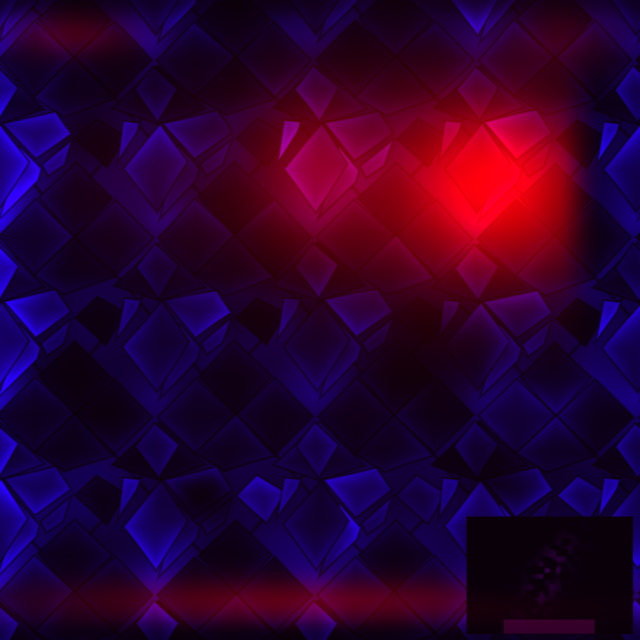
A WebGL 2 fragment shader for this background:

```glsl
#version 300 es
precision highp float;
uniform vec2 u_resolution;
out vec4 fragColor;

float hash(vec2 p) {
    vec3 q = fract(vec3(p.xyx) * vec3(0.1031, 0.1030, 0.0973));
    q += dot(q, q.yzx + 33.33);
    return fract((q.x + q.y) * q.z);
}

float noise(vec2 p) {
    vec2 i = floor(p), f = fract(p);
    f = f * f * (3.0 - 2.0 * f);
    return mix(mix(hash(i), hash(i + vec2(1, 0)), f.x),
               mix(hash(i + vec2(0, 1)), hash(i + vec2(1, 1)), f.x), f.y);
}

// Signed distance to the line through a and b, positive on its right
float edge(vec2 p, vec2 a, vec2 b) {
    return dot(p - a, normalize(vec2(b.y - a.y, a.x - b.x)));
}

// Paints one repeated convex facet with a rim glow and a dark outline
void facet(inout float light, vec2 p, vec2 a, vec2 b, vec2 c, vec2 d, float tone) {
    vec2 period = vec2(192, 214), center = (a + b + c + d) * 0.25;
    vec2 id = round((p - center) / period);
    p -= id * period;
    float dist = max(max(edge(p, a, b), edge(p, b, c)), max(edge(p, c, d), edge(p, d, a)));
    float seed = hash(id * 7.3 + center + 400.0);
    float angle = 6.283 * hash(id * 3.7 + center.yx + 700.0);
    float slope = dot(p - center, vec2(cos(angle), sin(angle))) / 55.0;
    float shade = tone * (0.65 + 0.7 * seed) * (0.5 + 0.7 * exp(dist / 10.0));
    shade *= clamp(1.0 + 0.6 * slope, 0.15, 1.8);
    light = mix(light, shade, smoothstep(0.8, -0.8, dist));
    light *= 1.0 - 0.6 * exp(-dist * dist / 2.2);
}

// Soft elliptical light
float glow(vec2 uv, vec2 center, vec2 size) {
    vec2 q = (uv - center) / size;
    return exp(-dot(q, q));
}

float box(vec2 p, vec2 center, vec2 halfSize) {
    vec2 q = abs(p - center) - halfSize;
    return max(q.x, q.y);
}

void main() {
    vec2 uv = gl_FragCoord.xy / u_resolution;

    // Facet space: each cell is 192 by 214 units, slightly bent
    vec2 p = (uv - vec2(0.495, 0.389)) * 768.0;
    p += 4.0 * (vec2(noise(uv * 11.0), noise(uv * 11.0 + 40.0)) - 0.5);

    // Diagonal bands between the facets, brightest under each kite
    vec2 tip = p - vec2(192, 214) * round(p / vec2(192, 214));
    float light = 0.06 + 0.22 * noise(uv * 14.0 + 9.0) + 0.35 * exp(-length(tip + vec2(0, 8)) / 45.0);
    vec2 diagonal = abs(fract(vec2(p.x / 192.0 + p.y / 214.0, p.x / 192.0 - p.y / 214.0) + 0.12) - 0.5);
    light *= 1.0 - 0.6 * exp(-pow(min(diagonal.x, diagonal.y) * 70.0, 2.0));

    // Four squares around each crossing
    facet(light, p, vec2(-98, -28), vec2(-50, -75), vec2(-5, -30), vec2(-50, 16), 0.19);
    facet(light, p, vec2(-98, -28), vec2(-146, 16), vec2(-191, -30), vec2(-146, -75), 0.21);
    facet(light, p, vec2(-98, -28), vec2(-54, 18), vec2(-98, 60), vec2(-142, 18), 0.14);
    facet(light, p, vec2(-98, -28), vec2(-146, -75), vec2(-110, -98), vec2(-52, -78), 0.2);

    // Fan, side panels and bright slivers around the kite
    float lit = smoothstep(0.34, 0.38, uv.x) * smoothstep(0.32, 0.3, uv.y);
    facet(light, p, vec2(3, 107), vec2(58, 125), vec2(3, 178), vec2(-53, 125), 0.17);
    facet(light, p, vec2(-3, -37), vec2(-26, -66), vec2(2, -104), vec2(26, -64), 0.46);
    facet(light, p, vec2(46, 64), vec2(90, 95), vec2(72, 122), vec2(8, 108), 0.43);
    facet(light, p, vec2(60, 43), vec2(80, 57), vec2(90, 87), vec2(53, 57), 0.38);
    facet(light, p, vec2(-60, 55), vec2(-38, 92), vec2(-72, 112), vec2(-97, 88), 0.1 + 0.36 * lit);
    facet(light, p, vec2(3, -8), vec2(48, 38), vec2(52, 52), vec2(27, 80), 0.5);
    facet(light, p, vec2(-47, 62), vec2(-24, 96), vec2(-20, 108), vec2(-40, 110), 0.65);
    facet(light, p, vec2(0, 0), vec2(38, 60), vec2(5, 107), vec2(-40, 53), 0.42);

    // Red lights
    float red = 0.6 * glow(uv, vec2(0.755, 0.71), vec2(0.11, 0.12));
    red += 0.3 * glow(uv, vec2(0.85, 0.7), vec2(0.09, 0.12));
    red += 0.26 * glow(uv, vec2(0.48, 0.74), vec2(0.09, 0.12));
    red += 0.46 * glow(uv, vec2(0.68, 0.71), vec2(0.24, 0.17));
    red *= smoothstep(0.945, 0.87, uv.x);
    red += 0.1 * glow(uv, vec2(0.3, 0.72), vec2(0.22, 0.13));
    red += 0.36 * glow(uv, vec2(0.48, 0.06), vec2(0.4, 0.035));
    red += 0.25 * glow(uv, vec2(0.11, 0.945), vec2(0.1, 0.035));
    red += 0.17 * glow(uv, vec2(0.88, 0.94), vec2(0.09, 0.05));
    red += 0.03 * glow(uv, vec2(0.5, 0.5), vec2(0.4, 0.5));

    // Broad variation of the blue: brighter areas
    float blue = light * (1.0 + 0.55 * glow(uv, vec2(0.0, 0.5), vec2(0.07, 0.4)));
    blue *= 1.0 + 0.4 * glow(uv, vec2(0.0, 0.77), vec2(0.07, 0.15));
    blue *= 1.0 + 0.25 * glow(uv, vec2(0.4, 0.22), vec2(0.4, 0.07));
    blue *= 1.0 + 1.0 * glow(uv, vec2(0.86, 0.37), vec2(0.09, 0.06));

    // Shaded patches and rims
    blue *= 1.0 - 0.75 * glow(uv, vec2(0.69, 0.44), vec2(0.13, 0.1));
    blue *= 1.0 - 0.6 * glow(uv, vec2(0.46, 0.6), vec2(0.2, 0.07));
    blue *= 1.0 - 0.5 * glow(uv, vec2(0.16, 0.36), vec2(0.12, 0.06));
    blue *= 1.0 - 0.85 * glow(uv, vec2(0.318, 0.222), vec2(0.06, 0.045));
    blue *= 1.0 - 0.6 * glow(uv, vec2(0.78, 0.25), vec2(0.06, 0.05));
    blue *= 1.0 - 0.4 * glow(uv, vec2(0.5, 0.89), vec2(0.35, 0.06));
    blue *= 1.0 - 0.7 * min(red, 1.0);
    float rim = smoothstep(0.0, 0.04, uv.y) * smoothstep(1.0, 0.96, uv.y);
    blue *= 0.5 + 0.5 * rim;
    red *= smoothstep(-0.01, 0.035, uv.y);
    vec3 color = vec3(0.03 + 0.12 * blue + red * (0.8 + 0.5 * light), 0.0, 0.01 + blue);

    // Dark corner panel with a faint slanted streak and a lower strip
    float panel = smoothstep(0.0015, -0.0015, box(uv, vec2(0.859, 0.101), vec2(0.13, 0.092)));
    vec3 panelColor = vec3(0.035 + 0.3 * red * smoothstep(0.1, 0.03, uv.y), 0.0, 0.04);
    vec2 q = mat2(0.85, 0.53, -0.53, 0.85) * (uv - vec2(0.858, 0.103));
    float streak = exp(-dot(q * vec2(45, 18), q * vec2(45, 18)));
    panelColor += vec3(0.16, 0.0, 0.22) * streak * smoothstep(0.4, 0.8, noise(uv * 110.0));
    float strip = smoothstep(0.0015, -0.0015, box(uv, vec2(0.858, 0.021), vec2(0.071, 0.011)));
    panelColor += vec3(0.16, 0.0, 0.12) * strip;
    color = mix(color, panelColor, panel);
    fragColor = vec4(clamp(color, 0.0, 1.0), 1.0);
}
```
